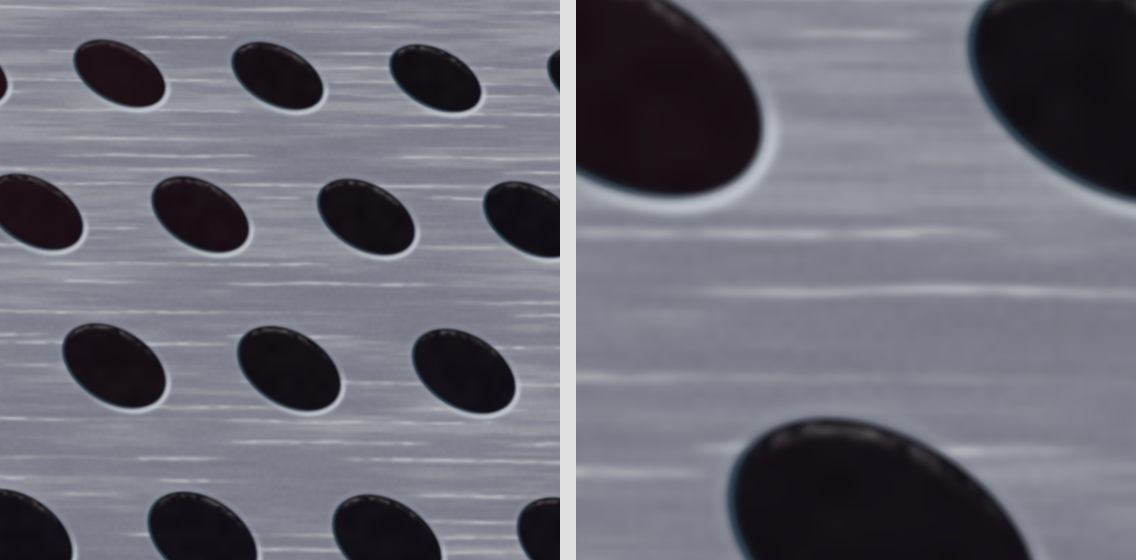
Left: the whole. Right: its middle third, enlarged.
This texture is drawn by a WebGL 1 fragment shader. Its source:

```glsl
precision highp float;
// Brushed metal sheet seen at a slant, punched with staggered oval holes.
// Rows grow towards the bottom; each hole is a sheared ellipse with a lit rim,
// and the metal is layered stretched noise plus broken bright scratches.

uniform vec2 u_resolution;

const vec3 METAL = vec3(0.495, 0.505, 0.555);
const vec3 METAL_LIGHT = vec3(0.585, 0.595, 0.625);
const vec3 SCRATCH = vec3(0.71, 0.71, 0.73);
const vec3 RIM_LIGHT = vec3(0.75, 0.77, 0.80);
const vec3 FRINGE = vec3(0.13, 0.22, 0.28);
const vec3 LIP = vec3(0.31, 0.29, 0.29);
const vec3 HOLE = vec3(0.070, 0.060, 0.085);
const vec3 HOLE_WARM = vec3(0.130, 0.060, 0.085);

const float ROW_TILT = 0.0155;     // rows sink slightly to the right
const float HOLE_SHEAR = 0.31;     // slant of the ovals
const float EDGE_SOFT = 0.0032;
const float RIM_OFFSET = 0.0065;
const float RIM_WIDTH = 0.0050;
const float SCRATCH_ROWS = 36.0;
const float SCRATCH_WIDTH = 0.13;  // in scratch rows

float hash(vec2 p) {
  vec3 a = fract(vec3(p.xyx) * 0.1031);
  a += dot(a, a.yzx + 33.33);
  return fract((a.x + a.y) * a.z);
}

float noise(vec2 p) {
  vec2 i = floor(p), f = fract(p);
  f = f * f * (3.0 - 2.0 * f);
  float top = mix(hash(i), hash(i + vec2(1.0, 0.0)), f.x);
  float bottom = mix(hash(i + vec2(0.0, 1.0)), hash(i + 1.0), f.x);
  return mix(top, bottom, f.y);
}

float band(float x, float width) {
  x /= width;
  return exp(-x * x);
}

// Broken bright lines, one per row, at jittered heights
float scratches(vec2 p) {
  float sum = 0.0;
  float base = floor(p.y);
  for (int j = -1; j <= 1; j++) {
    float row = base + float(j);
    float center = row + 0.2 + 0.6 * hash(vec2(row, 7.0));
    center += 0.12 * (noise(vec2(p.x * 9.0, row * 5.0)) - 0.5);
    float reach = 0.62 - 0.42 * hash(vec2(row, 19.0));
    float dash = smoothstep(reach, reach + 0.35, noise(vec2(p.x * 6.0, row * 3.0 + 40.0)));
    float grain = 0.35 + 0.85 * noise(vec2(p.x * 55.0, p.y * 4.0));
    sum += dash * grain * band(p.y - center, SCRATCH_WIDTH);
  }
  return min(sum, 1.0);
}

vec3 brushedMetal(vec2 p) {
  vec2 s = vec2(p.x, (p.y - 0.008 * p.x) * (1.12 - 0.18 * p.y));
  float broad = noise(s * vec2(2.0, 24.0) + 3.0);
  float medium = noise(s * vec2(5.0, 75.0) + 11.0);
  float fine = noise(s * vec2(18.0, 170.0) + 29.0);
  float tone = 0.40 * broad + 0.38 * medium + 0.22 * fine;
  vec3 color = mix(METAL, METAL_LIGHT, smoothstep(0.42, 0.82, tone));
  color *= 0.95 + 0.05 * smoothstep(0.15, 0.5, tone);
  color += 0.016 * (noise(p * 150.0) - 0.5);
  return mix(color, SCRATCH, 0.8 * scratches(vec2(s.x, s.y * SCRATCH_ROWS)));
}

// Distance to the nearest oval of a row; also gives its outward normal and center
float rowDistance(vec2 p, float row, out vec2 normal, out vec2 center) {
  float period = 0.282 + row * (0.0135 + 0.0008 * row);
  float start = 0.496 + 0.0103 * row + 0.5 * period * mod(row, 2.0);
  float height = 0.1354 + row * (0.2409 + row * (0.0069 + 0.0016 * row));
  center.x = start + period * floor((p.x - start) / period + 0.5);
  center.y = height + ROW_TILT * (center.x - 0.5);
  vec2 radius = vec2(0.0805 + 0.0052 * row, 0.0545 + 0.0076 * row);
  vec2 d = p - center;
  vec2 q = vec2(d.x, d.y - HOLE_SHEAR * d.x) / radius;
  float len = max(length(q), 0.001);
  vec2 g = q / (len * radius);
  g.x -= HOLE_SHEAR * g.y;
  normal = normalize(g);
  return (len - 1.0) / length(g);
}

void main() {
  vec2 p = gl_FragCoord.xy / u_resolution;
  p.y = 1.0 - p.y;  // measured downwards from the top

  float dist = 10.0;
  vec2 normal = vec2(0.0), center = vec2(0.0);
  for (int i = 0; i < 4; i++) {
    vec2 n, c;
    float d = rowDistance(p, float(i), n, c);
    if (d < dist) { dist = d; normal = n; center = c; }
  }

  // Lit rim on the lower right, faint halo elsewhere
  vec3 color = brushedMetal(p);
  float lit = smoothstep(0.1, 0.85, dot(normal, vec2(0.64, 0.77)));
  color = mix(color, RIM_LIGHT, (0.12 + 0.78 * lit) * band(dist - RIM_OFFSET, RIM_WIDTH));

  // Hole interior: warmer towards the upper left, with a worn upper lip
  float warmth = smoothstep(0.9, 0.0, center.x) * smoothstep(0.95, 0.3, center.y);
  warmth *= 0.6 + 0.4 * hash(floor(center * 90.0));
  vec3 inside = mix(HOLE, HOLE_WARM, warmth) + 0.02 * (noise(p * 45.0) - 0.5);
  float worn = smoothstep(0.45, 0.95, -normal.y) * noise(p * 110.0);
  inside = mix(inside, LIP, worn * band(dist + 0.006, 0.005));

  float soft = max(EDGE_SOFT, 1.0 / min(u_resolution.x, u_resolution.y));
  color = mix(color, inside, 1.0 - smoothstep(-soft, soft, dist));
  float cool = smoothstep(0.0, 0.9, dot(normal, vec2(-0.95, 0.3)));
  color = mix(color, FRINGE, (0.15 + 0.55 * cool) * band(dist, 0.0035));

  gl_FragColor = vec4(color, 1.0);
}
```
